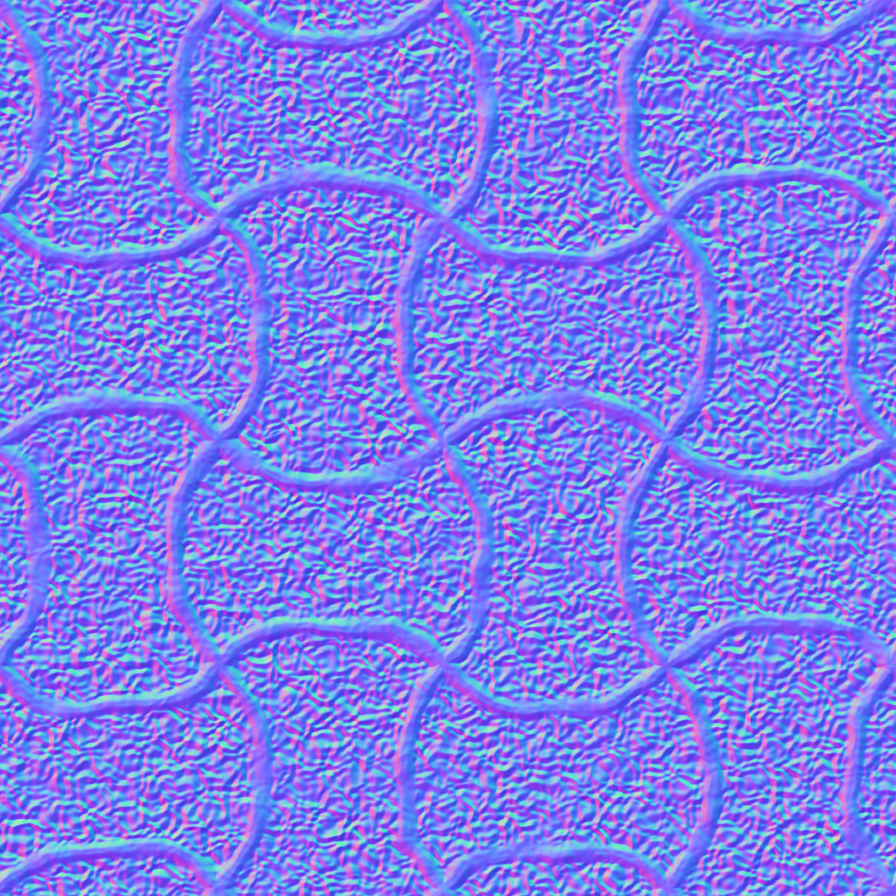
Write a three.js fragment shader that draws this texture map.

```glsl
varying vec2 vUv;

#define CELLS 4.0            // paving stones across and down
#define ORIGIN vec2(0.02, -0.03)
#define BULGE 0.205          // sideways swing of each joint, in cells
#define JOINT_HALF 0.050     // half width of a joint, in cells
#define JOINT_DEPTH 0.021
#define WANDER 0.05          // unevenness of the joint path
#define GRAIN_FREQ vec2(28.0, 31.0)
#define GRAIN_HEIGHT 0.025
#define SLOPE_SKEW 0.35      // steepens one flank of each bump
#define SAMPLE_STEP 0.005    // spacing for slopes, in cells

const float PI = 3.14159265;

vec2 latticeGradient(vec2 cell) {
  float angle = 2.0 * PI * fract(sin(dot(cell, vec2(127.1, 311.7))) * 43758.5);
  return vec2(cos(angle), sin(angle));
}

// Gradient noise that wraps at the canvas border
float wrappedNoise(vec2 p, vec2 freq) {
  vec2 period = CELLS * freq;
  p *= freq;
  vec2 i = floor(p);
  vec2 f = p - i;
  vec2 u = f * f * f * (f * (f * 6.0 - 15.0) + 10.0);
  vec2 e = vec2(1.0, 0.0);
  float a = dot(latticeGradient(mod(i, period)), f);
  float b = dot(latticeGradient(mod(i + e.xy, period)), f - e.xy);
  float c = dot(latticeGradient(mod(i + e.yx, period)), f - e.yx);
  float d = dot(latticeGradient(mod(i + e.xx, period)), f - e.xx);
  return mix(mix(a, b, u.x), mix(c, d, u.x), u.y);
}

vec2 noisePair(vec2 p, float freq) {
  return vec2(wrappedNoise(p, vec2(freq)), wrappedNoise(p + 7.37, vec2(freq)));
}

// Distance to flat-topped waves along one axis, flipped on every other row
float waveDistance(float along, float across, float side) {
  float row = floor(across + 0.5);
  float flip = side * (1.0 - 2.0 * mod(row, 2.0));
  float wave = sin(PI * along) + 0.1 * sin(3.0 * PI * along);
  float slope = BULGE * PI * (cos(PI * along) + 0.3 * cos(3.0 * PI * along));
  return abs(across - row - flip * BULGE * wave) / sqrt(1.0 + slope * slope);
}

float surfaceHeight(vec2 p) {
  // Joints with a ragged path and worn, shallow stretches
  vec2 bent = p + WANDER * noisePair(p, 3.0) + 0.016 * noisePair(p, 11.0);
  float d = min(waveDistance(bent.x, bent.y, 1.0),
                waveDistance(bent.y, bent.x, -1.0));
  float wear = smoothstep(-0.45, -0.1, wrappedNoise(p + 2.6, vec2(3.0)));
  float depth = JOINT_DEPTH * mix(0.3, 1.0, wear);
  float joint = 1.0 - smoothstep(0.2 * JOINT_HALF, JOINT_HALF, d);

  // Rough stone, smoother inside the joints; the warp breaks up the lattice
  vec2 warped = p + 0.03 * noisePair(p + 1.9, 10.0);
  float grain = wrappedNoise(warped, GRAIN_FREQ)
              + 0.6 * wrappedNoise(warped + 5.13, floor(GRAIN_FREQ * 0.5));
  float patches = 1.0 + 0.5 * wrappedNoise(p + 3.4, vec2(4.0));
  float roughness = mix(0.2, patches, smoothstep(0.6, 1.15, d / JOINT_HALF));
  float swell = 0.7 * wrappedNoise(p + 4.2, vec2(7.0));
  return GRAIN_HEIGHT * (roughness * grain + swell) - depth * joint;
}

void main() {
  vec2 p = vUv * CELLS + ORIGIN;
  vec2 e = vec2(SAMPLE_STEP, 0.0);
  vec2 slope = vec2(surfaceHeight(p + e.xy) - surfaceHeight(p - e.xy),
                    surfaceHeight(p + e.yx) - surfaceHeight(p - e.yx))
             / (2.0 * SAMPLE_STEP);
  slope += SLOPE_SKEW * vec2(-1.0, 1.0) * (min(slope * slope, 1.5) - 0.2);

  // Tangent-space normal with green pointing down
  vec3 normal = normalize(vec3(-slope.x, slope.y, 1.0));
  gl_FragColor = vec4(0.5 + 0.5 * normal, 1.0);
}
```
